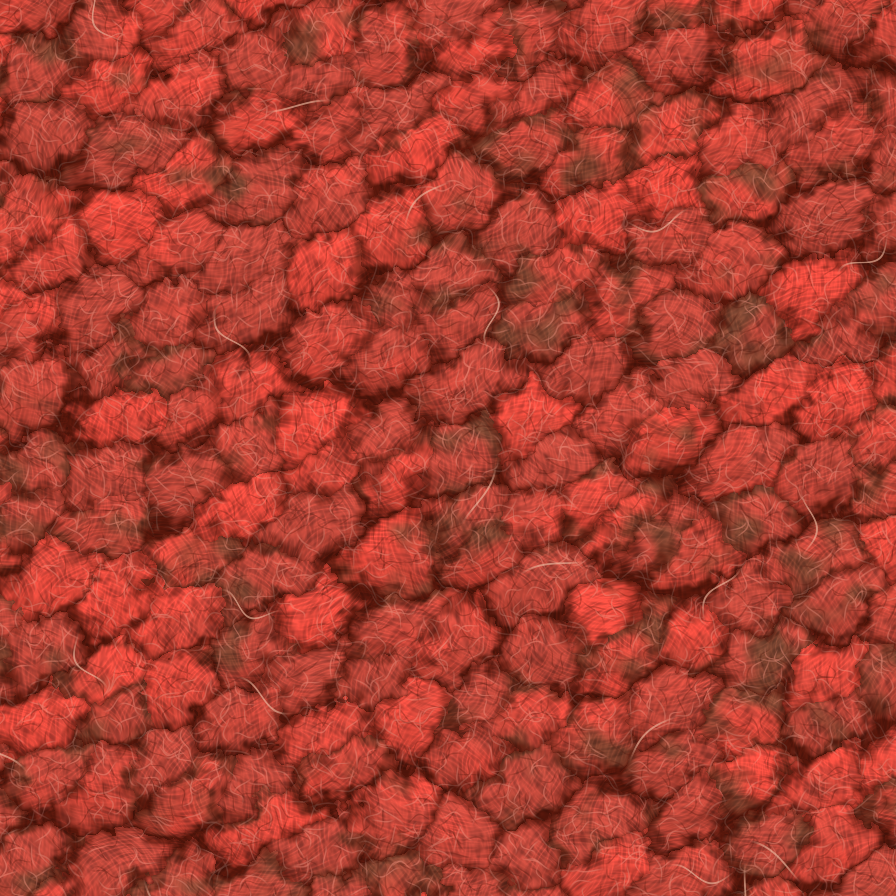
Write a Shadertoy shader that draws this texture.

```glsl
// Red looped-pile carpet: slanted rows of packed fuzzy wool tufts with brown flecks and stray hairs.
#define COLUMNS 12.5
#define ROWS 14.0
#define ROW_SLANT 0.7
#define JITTER 0.6
#define FUR_LAYERS 8
#define FIBRE_SCALE vec2(3.0, 15.0)
#define BRIGHT_RED vec3(0.87, 0.28, 0.23)
#define MUTED_RED vec3(0.71, 0.27, 0.22)
#define BROWN vec3(0.43, 0.26, 0.18)
#define CREASE vec3(0.31, 0.08, 0.04)
#define FIBRE_PINK vec3(0.96, 0.58, 0.50)
#define HAIR_PALE vec3(0.93, 0.72, 0.62)

vec2 hash22(vec2 p) {
    vec3 a = fract(p.xyx * vec3(0.1031, 0.1030, 0.0973));
    a += dot(a, a.yzx + 33.33);
    return fract((a.xx + a.yz) * a.zy);
}

float gradientDot(vec2 cell, vec2 offset) {
    return dot(hash22(cell) * 2.0 - 1.0, offset);
}

float gradientNoise(vec2 p) {
    vec2 i = floor(p), f = p - i;
    vec2 u = f * f * f * (f * (f * 6.0 - 15.0) + 10.0);
    vec2 e = vec2(0.0, 1.0);
    return mix(mix(gradientDot(i, f), gradientDot(i + e.yx, f - e.yx), u.x),
               mix(gradientDot(i + e.xy, f - e.xy), gradientDot(i + e.yy, f - e.yy), u.x), u.y);
}

mat2 rotation(float angle) {
    float c = cos(angle), s = sin(angle);
    return mat2(c, -s, s, c);
}

// Nearest tuft on a slanted, jittered lattice: x = distance, y = gap to the next tuft.
vec2 findTuft(vec2 p, out vec2 tuftId, out vec2 local) {
    vec2 base = floor(vec2(p.x, p.y - ROW_SLANT * p.x));
    float nearest = 9.0, second = 9.0;
    for (int j = -2; j <= 2; j++) {
        for (int i = -1; i <= 1; i++) {
            vec2 id = base + vec2(i, j);
            vec2 centre = id + 0.5 + JITTER * (hash22(id) - 0.5);
            centre.y += ROW_SLANT * centre.x;
            vec2 offset = p - centre;
            float d = length(vec2(0.88 * offset.x, 1.1 * (offset.y - 0.35 * offset.x)));
            if (d < nearest) {
                second = nearest;
                nearest = d;
                tuftId = id;
                local = offset;
            } else {
                second = min(second, d);
            }
        }
    }
    return vec2(nearest, second - nearest);
}

// Fine strands: ridged noise stretched along a bent axis.
float fibres(vec2 p, float angle, float bend, vec2 seed) {
    p = rotation(angle) * p;
    p.y += bend * p.x * p.x;
    return 1.0 - min(abs(gradientNoise(p * FIBRE_SCALE + seed)) * 3.0, 1.0);
}

// Scattered bowed hairs, one at most per cell; angles spread about the row slant.
float hairs(vec2 uv, float density, float amount, float spread, float width, float pixel) {
    vec2 p = uv * density, base = floor(p);
    float cover = 0.0;
    for (int j = -1; j <= 1; j++) {
        for (int i = -1; i <= 1; i++) {
            vec2 id = base + vec2(i, j);
            vec2 place = hash22(id + density), shape = hash22(id + 3.0 * density + 71.7);
            vec2 q = rotation(ROW_SLANT + spread * (shape.x - 0.5)) * (p - id - place);
            float bow = 0.12 * sin(q.x * (3.0 + 5.0 * shape.y) + 6.283 * place.x);
            float d = abs(q.y - bow) / density;
            float strand = 1.0 - smoothstep(width - 0.5 * pixel, width + 0.8 * pixel, d);
            float ends = 1.0 - smoothstep(0.15, 0.48, abs(q.x));
            cover = max(cover, strand * ends * step(fract(shape.y * 7.0 + place.y), amount));
        }
    }
    return cover;
}

void mainImage(out vec4 fragColor, in vec2 fragCoord) {
    vec2 uv = fragCoord / iResolution.xy;
    float pixel = 1.0 / iResolution.y;
    vec2 p = uv * vec2(COLUMNS, ROWS);

    // Ragged tuft outlines
    vec2 fuzz = vec2(gradientNoise(p * 2.0), gradientNoise(p * 2.0 + 40.0)) * 0.35;
    fuzz += vec2(gradientNoise(p * 8.0 + 7.0), gradientNoise(p * 8.0 + 60.0)) * 0.14;
    vec2 tuftId, local;
    vec2 tuft = findTuft(p + fuzz, tuftId, local);
    local -= fuzz;
    vec2 random = hash22(tuftId + 5.5), turn = hash22(tuftId + 23.1);

    // Wool dye: reds and brown mottled within and between tufts
    float blotch = gradientNoise(p * 0.8 + 11.0), fleck = gradientNoise(p * 2.0 + 31.0);
    float mottle = gradientNoise(p * 4.5 + 90.0);
    float open = tuft.y + 0.3 * gradientNoise(p * 1.5 + 3.0) + 0.25 * mottle;
    float height = smoothstep(-0.12, 0.34, open);
    vec3 wool = mix(MUTED_RED, BRIGHT_RED, smoothstep(0.2, 1.1, random.x + 0.6 * blotch + 0.6 * fleck));
    float brownness = 0.75 * random.y - 0.6 * blotch + 0.9 * fleck + 0.3 * (1.0 - height);
    wool = mix(wool, BROWN, 0.85 * smoothstep(0.5, 1.05, brownness));

    // Tops catch light; broken creases and pits between tufts fall dark
    float pit = smoothstep(0.42, 0.8, tuft.x);
    float light = clamp(0.36 + 0.6 * height + 0.3 * local.y - 0.45 * pit + 0.3 * mottle, 0.0, 1.05);
    vec3 color = mix(CREASE, wool, light);

    // Strands following each tuft
    float angle = ROW_SLANT + 2.2 * (turn.x - 0.5), bend = 1.4 * (turn.y - 0.5);
    float strand = 0.5 * fibres(local, angle, bend, tuftId * 3.7);
    strand += 0.5 * fibres(local, angle + 1.1, -bend, tuftId * 5.3 + 17.0);
    color *= 0.8 + 0.4 * strand;

    // Short fur in alternating dark and light layers
    vec3 glint = mix(wool, FIBRE_PINK, 0.65) * (0.5 + 0.5 * light);
    for (int k = 0; k < FUR_LAYERS; k++) {
        float layer = float(k);
        float fur = hairs(uv + 0.137 * layer, 21.0 + 1.7 * layer, 0.85, 3.4, 0.0007, pixel);
        vec3 tint = (k & 1) == 0 ? mix(CREASE, color, 0.55) : glint;
        color = mix(color, tint, 0.62 * fur);
    }

    // A few long pale hairs
    color = mix(color, HAIR_PALE, 0.65 * hairs(uv, 12.0, 0.07, 6.283, 0.0009, pixel));
    fragColor = vec4(clamp(color, 0.0, 1.0), 1.0);
}
```
